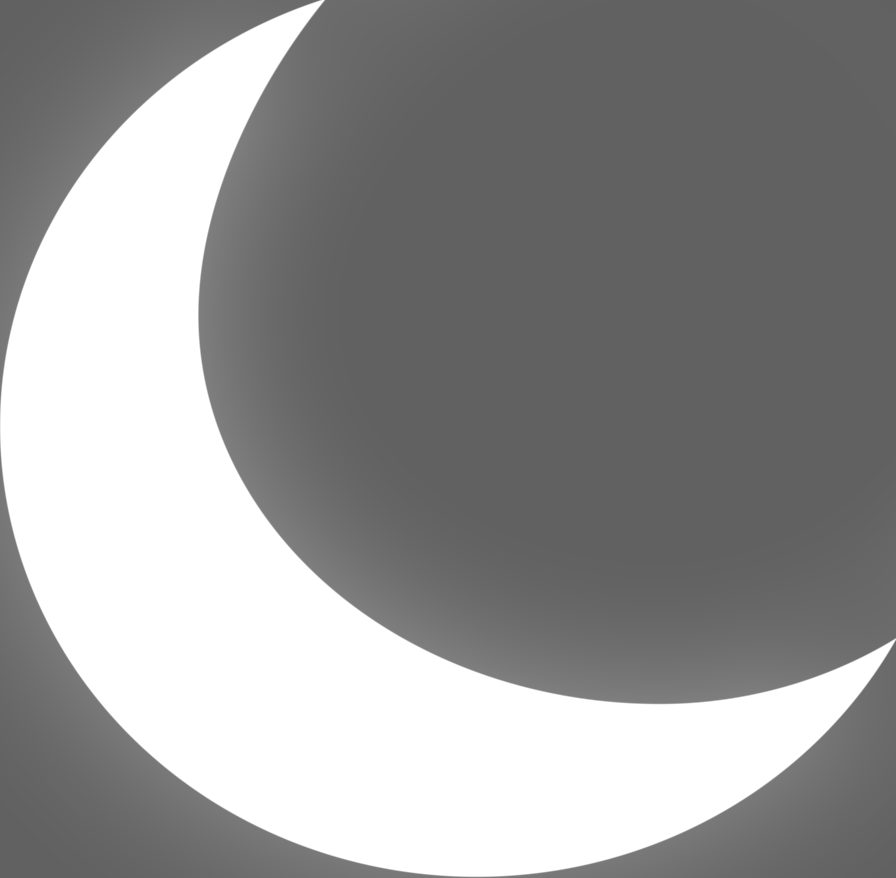
This background is drawn by a Shadertoy shader. Its source:

```glsl
// A white crescent with a soft grey glow on a dark grey ground.

// Approximate signed distance to an ellipse, negative inside.
float ellipseDistance(vec2 p, vec2 radii) {
    p += 1e-5; // keeps the centre well defined
    float k = length(p / radii);
    return k * (k - 1.0) / length(p / (radii * radii));
}

void mainImage(out vec4 fragColor, in vec2 fragCoord) {
    vec2 p = fragCoord / iResolution.y;
    float pixel = 1.0 / iResolution.y;

    // Outer rim
    float rim = ellipseDistance(p - vec2(0.5426, 0.5146), vec2(0.5426, 0.5133));

    // Inner hollow: lopsided, and drawn out towards the upper tip
    vec2 q = p - vec2(0.7513, 0.6410);
    vec2 hollowRadii = vec2(q.x < 0.0 ? 0.5253 : 0.4840,
                            0.4428 + 0.22 * max(q.y, 0.0));
    float hollow = -ellipseDistance(q, hollowRadii);

    float crescent = max(rim, hollow);

    // Glow fades with distance and weakens around the two thin tips
    float away = length(max(vec2(rim, hollow), 0.0));
    float tipDistance = min(distance(p, vec2(0.366, 0.997)),
                            distance(p, vec2(1.020, 0.273)));
    float fade = max(1.0 - away / 0.186, 0.0);
    float strength = rim > 0.0 ? 0.095 : 0.115;
    float glow = strength * fade * fade * mix(0.4, 1.0, smoothstep(0.0, 0.2, tipDistance));

    // Compose with a smooth edge
    float cover = 1.0 - smoothstep(-pixel, pixel, crescent);
    fragColor = vec4(vec3(mix(0.38 + glow, 1.0, cover)), 1.0);
}
```
